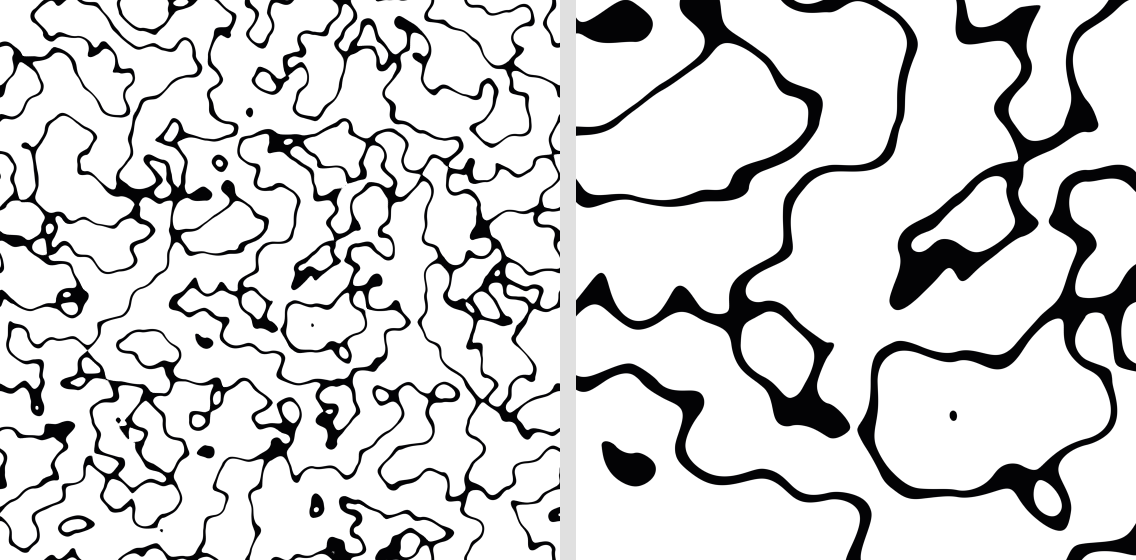
Left: the whole. Right: its middle third, enlarged.
A WebGL 2 fragment shader for this pattern:

```glsl
#version 300 es
precision highp float;

uniform vec2 u_resolution;
out vec4 fragColor;

// Integer hash of a lattice cell, giving an angle in radians
float hashAngle(vec2 cell, uint seed) {
    uvec2 c = uvec2(cell);
    uint h = c.x * 1597u + c.y * 51749u + seed * 7919u;
    h = (h ^ (h >> 16)) * 73244475u;
    h = (h ^ (h >> 15)) * 73244475u;
    h ^= h >> 16;
    return float(h & 65535u) / 65536.0 * 6.28319;
}

// Slope contribution of one lattice corner, wrapped at the period
float corner(vec2 cell, vec2 offset, float period, uint seed) {
    float angle = hashAngle(mod(cell, period), seed);
    return dot(vec2(cos(angle), sin(angle)), offset);
}

// Gradient noise that repeats every period cells
float tiledNoise(vec2 p, float period, uint seed) {
    vec2 cell = floor(p);
    vec2 f = p - cell;
    vec2 blend = f * f * (3.0 - 2.0 * f);
    vec2 right = vec2(1.0, 0.0);
    vec2 up = vec2(0.0, 1.0);
    float bottom = mix(corner(cell, f, period, seed),
                       corner(cell + right, f - right, period, seed), blend.x);
    float top = mix(corner(cell + up, f - up, period, seed),
                    corner(cell + 1.0, f - 1.0, period, seed), blend.x);
    return mix(bottom, top, blend.y);
}

void main() {
    vec2 uv = gl_FragCoord.xy / u_resolution;

    // Broad relief plus finer wiggles on a shifted lattice
    float relief = tiledNoise(uv * 13.0, 13.0, 3u)
                 + 0.55 * tiledNoise(uv * 26.0 + vec2(0.43, 0.57), 26.0, 11u);

    // Band around the zero level: thin on slopes, swollen on flats and saddles
    float slope = length(vec2(dFdx(relief), dFdy(relief)));
    float edge = (abs(relief) - 0.053) / max(slope, 1e-5);
    float paperAmount = smoothstep(-0.7, 0.7, edge);

    vec3 ink = vec3(0.01, 0.01, 0.02);
    vec3 paper = vec3(1.0);
    fragColor = vec4(mix(ink, paper, paperAmount), 1.0);
}
```
